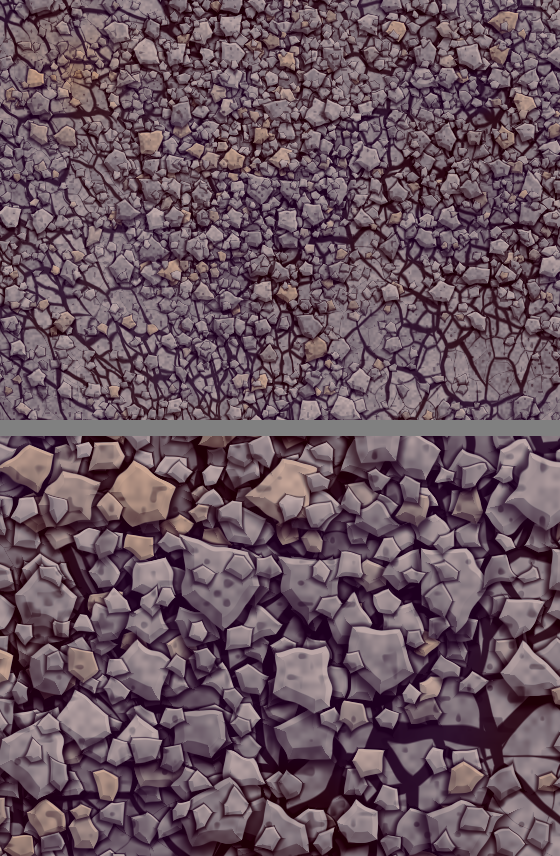
Top, the full canvas; bottom, a detail of the centre.
This texture is drawn by a WebGL 1 fragment shader. Its source:

```glsl
precision highp float;
uniform vec2 u_resolution;

const vec3 WINE = vec3(0.18, 0.05, 0.10);
const vec3 VIOLET = vec3(0.18, 0.07, 0.18);
const vec3 CLAY = vec3(0.51, 0.46, 0.49);
const vec3 PALE = vec3(0.65, 0.58, 0.59);
const vec3 OCHRE = vec3(1.16, 0.98, 0.74);
const vec2 LIGHT = vec2(0.40, 0.92);

float hash(vec2 p) {
  return fract(sin(dot(p, vec2(127.1, 311.7))) * 43758.5453);
}

vec2 hash2(vec2 p) {
  return vec2(hash(p), hash(p + 37.3));
}

float noise(vec2 p) {
  vec2 i = floor(p), f = fract(p);
  f = f * f * (3.0 - 2.0 * f);
  float low = mix(hash(i), hash(i + vec2(1.0, 0.0)), f.x);
  float high = mix(hash(i + vec2(0.0, 1.0)), hash(i + 1.0), f.x);
  return mix(low, high, f.y);
}

// Share of loose stones: heaped in the centre, sparse on the slabs
float rubble(vec2 p) {
  vec2 fromHeap = p - vec2(0.62, 0.58);
  vec2 fromColumn = (p - vec2(0.89, 0.80)) / vec2(0.09, 0.34);
  vec2 fromFloor = (p - vec2(1.06, 0.16)) / vec2(0.19, 0.22);
  float heap = exp(-7.0 * dot(fromHeap, fromHeap));
  float bare = exp(-dot(fromColumn, fromColumn)) + exp(-dot(fromFloor, fromFloor));
  float patches = noise(p * 4.5 + 3.0) - 0.5;
  return clamp(0.42 + 0.8 * patches + 0.65 * heap - 0.6 * bare, 0.06, 1.0);
}

// Voronoi cells: x = distance to the border, y = cell value
vec2 cells(vec2 p) {
  vec2 base = floor(p), f = fract(p), nearest = vec2(0.0), nearestCell = vec2(0.0);
  float best = 9.0, border = 9.0;
  for (int j = -1; j <= 1; j++) for (int i = -1; i <= 1; i++) {
    vec2 cell = vec2(float(i), float(j));
    vec2 r = cell + hash2(base + cell) - f;
    if (dot(r, r) < best) {
      best = dot(r, r);
      nearest = r;
      nearestCell = cell;
    }
  }
  for (int j = -2; j <= 2; j++) for (int i = -2; i <= 2; i++) {
    vec2 cell = nearestCell + vec2(float(i), float(j));
    vec2 r = cell + hash2(base + cell) - f;
    vec2 gap = r - nearest;
    if (dot(gap, gap) > 0.0001) border = min(border, dot(0.5 * (r + nearest), normalize(gap)));
  }
  return vec2(border, hash(base + nearestCell + 5.7));
}

// Cracked slabs: x = tone, y = warmth
vec2 slabs(vec2 p) {
  vec2 wobble = vec2(noise(p * 38.0), noise(p * 38.0 + 19.0)) - 0.5;
  vec2 q = p + 0.012 * wobble;
  q.x += 0.45 * (p.y - 0.5) * (1.0 - smoothstep(0.2, 0.8, p.x));
  vec2 coarse = cells(q * vec2(13.0, 8.5));
  vec2 fine = cells(q * vec2(23.0, 19.0) + 40.0);
  float wide = 0.0025 + 0.005 * noise(p * 11.0);
  float thin = 0.005 * smoothstep(0.25, 0.7, noise(p * 7.0 + 8.0));
  float tone = 0.55 + 0.10 * (coarse.y - 0.5) + 0.07 * (fine.y - 0.5);
  float aa = 0.8 / u_resolution.y;
  float solid = smoothstep(wide - aa, wide + 2.0 * aa, coarse.x / 10.0 + 0.001);
  solid *= smoothstep(thin - 2.0 * aa, thin + aa, fine.x / 21.0);
  return vec2(mix(0.19, tone, solid), 0.0);
}

// Angular stone: x = distance to the outline, y = light on the nearest side
vec2 stone(vec2 d, float id, float radius) {
  vec2 shape = vec2(-9.0, 0.0);
  for (int k = 0; k < 5; k++) {
    vec2 r = hash2(vec2(id * 91.7, float(k) * 3.1));
    float angle = 1.2566 * (float(k) + 0.65 * r.x) + 6.2832 * id;
    vec2 normal = vec2(cos(angle), sin(angle));
    float side = dot(d, normal) - radius * (0.75 + 0.5 * r.y);
    if (side > shape.x) shape = vec2(side, dot(normal, LIGHT));
  }
  return shape;
}

// Lays a scattered layer of shaded stones over the ground
vec2 addStones(vec2 ground, vec2 p, float scale, float density, float seed) {
  vec2 q = p * scale, base = floor(q);
  float aa = 0.8 * scale / u_resolution.y;
  for (int j = -1; j <= 1; j++) for (int i = -1; i <= 1; i++) {
    vec2 cell = base + vec2(float(i), float(j));
    vec2 centre = cell + 0.5 + 0.45 * (hash2(cell + seed) - 0.5);
    if (hash(cell + seed + 71.0) > density * rubble(centre / scale)) continue;
    float id = hash(cell + seed + 13.0);
    vec2 d = q - centre;
    vec2 shape = stone(d, id, 0.26 + 0.15 * hash(cell + seed + 29.0));
    float shade = 1.0 - smoothstep(0.0, 0.15 - 0.09 * shape.y, shape.x);
    ground.x *= 1.0 - 0.62 * shade;
    float bevel = 0.10 - 0.05 * shape.y;
    float flank = smoothstep(-bevel - aa, -bevel + aa, shape.x);
    float tone = 0.56 + 0.15 * (id - 0.5) + 0.10 * dot(d, LIGHT) + 0.16 * shape.y * flank;
    float warmth = 0.5 * smoothstep(0.8, 1.0, hash(cell + seed + 53.0));
    ground = mix(ground, vec2(tone, warmth), 1.0 - smoothstep(-aa, aa, shape.x));
  }
  return ground;
}

void main() {
  vec2 p = gl_FragCoord.xy / u_resolution.y;
  vec2 rough = p + 0.005 * (vec2(noise(p * 75.0), noise(p * 75.0 + 31.0)) - 0.5);

  // Slabs, then rubble from small to large, then crumbs
  vec2 surface = slabs(p);
  surface.x *= 1.0 - 0.25 * smoothstep(0.4, 1.0, rubble(p));
  surface = addStones(surface, rough, 35.0, 0.90, 11.0);
  surface = addStones(surface, rough, 24.0, 0.80, 23.0);
  surface = addStones(surface, rough, 15.5, 0.72, 47.0);
  surface = addStones(surface, rough, 42.0, 0.38, 83.0);

  // Grain and pores
  float grain = 0.13 * (noise(p * 175.0) - 0.5) + 0.09 * (noise(p * 65.0) - 0.5);
  float pores = 0.16 * smoothstep(0.76, 0.92, noise(p * 120.0 + 9.0));
  float tone = surface.x + (grain - pores) * smoothstep(0.1, 0.5, surface.x);
  tone += 0.07 * (noise(p * 3.0 + 14.0) - 0.5);

  // Colour by tone, with ochre at the upper left
  vec3 dark = mix(WINE, VIOLET, smoothstep(0.3, 0.7, noise(p * 9.0 + 60.0)));
  vec3 color = mix(dark, CLAY, clamp((tone - 0.18) / 0.33, -0.2, 1.0));
  color += (PALE - CLAY) * clamp((tone - 0.51) / 0.14, 0.0, 1.6);
  vec2 fromOchre = (p - vec2(0.16, 0.84)) / vec2(0.13, 0.11);
  float ochre = surface.y + 0.8 * exp(-dot(fromOchre, fromOchre)) * noise(p * 17.0);
  color *= mix(vec3(1.0), OCHRE, clamp(ochre, 0.0, 1.0));
  gl_FragColor = vec4(color, 1.0);
}
```
